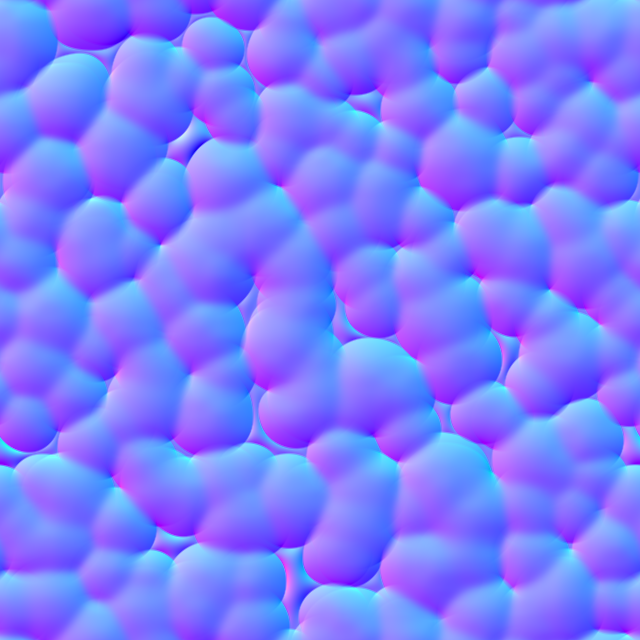
Give the GLSL for this texture map, as a Shadertoy shader.

```glsl
const float CELLS = 13.0;          // whole number of dome cells per tile
const float RADIUS_MIN = 0.62;     // dome radii, in cells
const float RADIUS_MAX = 1.03;
const float DOME_HEIGHT = 0.43;    // dome height relative to its radius
const float BLEND = 14.0;          // higher gives sharper valleys between domes
const float GAP_HEIGHT = 0.50;     // raised plateaus left between the domes
const float GAP_EDGE = 0.18;       // width of the plateau flank, in cells
const float WARP = 0.12;           // irregularity of the outlines
const float RIPPLE = 0.045;        // fine unevenness of the surface
const float SAMPLE_STEP = 0.0018;  // slope sampling distance, canvas units
const vec2 SLOPE_GAIN = vec2(0.36, -0.47);
const vec2 FLAT_TONE = vec2(0.487, 0.486);
const float STEEP_BLUE_LOSS = 0.10;

// Three random values in 0..1 for an integer lattice point
vec3 hash3(ivec3 key) {
    uvec3 v = uvec3(key) * 1664525u + 1013904223u;
    v.x += v.y * v.z; v.y += v.z * v.x; v.z += v.x * v.y;
    v ^= v >> 16u;
    v.x += v.y * v.z; v.y += v.z * v.x; v.z += v.x * v.y;
    return vec3(v >> 8u) / 16777216.0;
}

// Random values of a cell, wrapped to the period
vec3 cellRandom(vec2 cell, float period, int seed) {
    return hash3(ivec3(ivec2(mod(cell, period)), seed));
}

// Smooth noise that repeats after the given number of cells
vec3 wrappedNoise(vec2 p, float period, int seed) {
    vec2 i = floor(p), f = fract(p);
    f = f * f * f * (f * (f * 6.0 - 15.0) + 10.0);
    vec3 low = mix(cellRandom(i, period, seed),
                   cellRandom(i + vec2(1, 0), period, seed), f.x);
    vec3 high = mix(cellRandom(i + vec2(0, 1), period, seed),
                    cellRandom(i + vec2(1, 1), period, seed), f.x);
    return mix(low, high, f.y);
}

// Height of the surface, in cells
float surfaceHeight(vec2 uv) {
    vec2 p = uv * CELLS;
    vec3 uneven = wrappedNoise(p, CELLS, 11);
    float ripple = uneven.z + 0.6 * wrappedNoise(p * 2.0, CELLS * 2.0, 23).x;
    p += WARP * (uneven.xy - 0.5);

    vec2 home = floor(p);
    float domeSum = 1.0;
    float plateau = 1.0;
    for (int y = -2; y <= 2; y++) {
        for (int x = -2; x <= 2; x++) {
            vec2 cell = home + vec2(x, y);
            vec3 rnd = cellRandom(cell, CELLS, 5);
            float radius = mix(RADIUS_MIN, RADIUS_MAX, rnd.z);
            float dist = length(p - cell - rnd.xy);
            float u = dist / radius;

            // Domes melt together; hidden rims remain as faint arcs
            float dome = DOME_HEIGHT * radius * max(1.0 - u * u, 0.0);
            domeSum += exp(BLEND * dome) - 1.0;

            // Plateaus rise only where no dome reaches
            plateau *= 1.0 - exp(-max(dist - radius, 0.0) / GAP_EDGE);
        }
    }
    return log(domeSum) / BLEND + GAP_HEIGHT * plateau + RIPPLE * ripple;
}

void mainImage(out vec4 fragColor, in vec2 fragCoord) {
    vec2 uv = fragCoord / iResolution.xy;

    // Central differences also soften the creases
    vec2 dx = vec2(SAMPLE_STEP, 0.0), dy = dx.yx;
    vec2 slope = vec2(surfaceHeight(uv + dx) - surfaceHeight(uv - dx),
                      surfaceHeight(uv + dy) - surfaceHeight(uv - dy));
    slope /= 2.0 * SAMPLE_STEP * CELLS;

    // Slopes become red and green around the flat tone
    vec2 tone = FLAT_TONE + SLOPE_GAIN * slope;
    float blue = 1.0 - STEEP_BLUE_LOSS * smoothstep(0.9, 1.8, length(slope));
    fragColor = vec4(clamp(vec3(tone, blue), 0.0, 1.0), 1.0);
}
```
